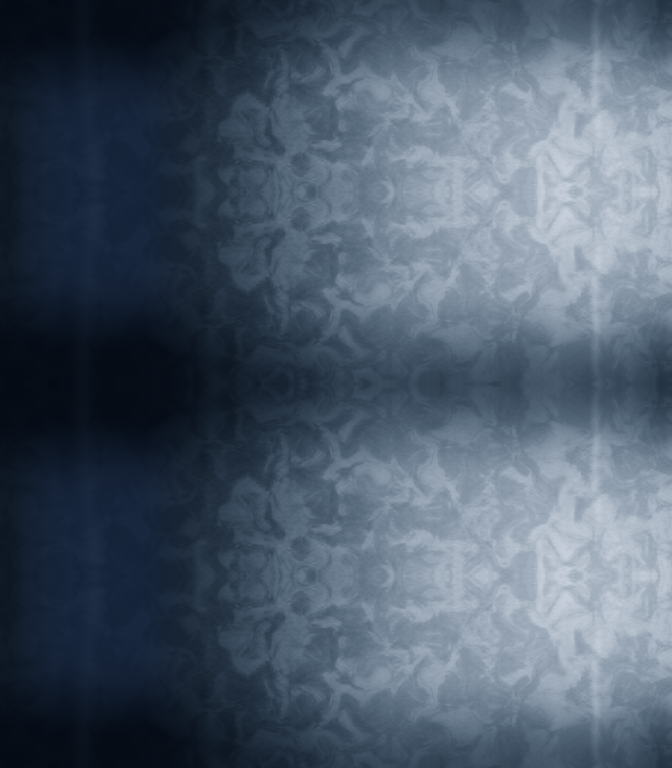
Write a WebGL 1 fragment shader that draws this background.

```glsl
precision highp float;
// Mirrored steel-blue grunge backdrop: dark left side, two pale glows at right.

uniform vec2 u_resolution;

float hash(vec2 p) {
  return fract(sin(dot(p, vec2(127.1, 311.7))) * 43758.5453);
}

float noise(vec2 p) {
  vec2 i = floor(p), f = fract(p);
  f = f * f * (3.0 - 2.0 * f);
  return mix(mix(hash(i), hash(i + vec2(1.0, 0.0)), f.x),
             mix(hash(i + vec2(0.0, 1.0)), hash(i + 1.0), f.x), f.y);
}

float fbm(vec2 p) {
  float sum = 0.0, amp = 0.5;
  for (int i = 0; i < 5; i++) {
    sum += amp * noise(p);
    p = mat2(1.6, 1.2, -1.2, 1.6) * p + 7.3;
    amp *= 0.56;
  }
  return sum / 1.07;
}

// Soft vertical stripe centred on x = 0
float stripe(float x, float width) {
  return exp(-x * x / (width * width));
}

void main() {
  vec2 uv = gl_FragCoord.xy / u_resolution;
  float x = uv.x;

  // Two tiles, each folded about its middle: v is 0 there and 1 at the seams
  float v = abs(fract(uv.y * 2.0) - 0.5) * 2.0;
  vec2 q = vec2(x * 0.875, v * 0.25);

  // Broad light: lit middle of the tile fading into the dark seam
  float cloud = fbm(q * 9.0 + 3.0) - 0.5;
  float right = smoothstep(0.15, 0.6, x);
  float lit = 0.105 * mix(0.55, 1.0, smoothstep(0.0, 0.09, x))
            + 0.45 * smoothstep(0.22, 0.7, x + cloud * 0.08);
  float seam = 0.02 + 0.17 * smoothstep(0.2, 0.62, x)
             + 0.04 * stripe(x - 0.84, 0.12) - 0.03 * smoothstep(0.9, 1.0, x);
  float fade = smoothstep(mix(0.32, 0.43, right), mix(0.88, 1.07, right),
                          v + cloud * 0.1 + 0.06 * smoothstep(0.88, 1.0, x));
  float light = mix(lit, seam, fade);

  // Hot spot
  vec2 d = (vec2(x, v) - vec2(0.86, 0.0)) / vec2(0.16, 0.48);
  light += 0.19 * exp(-dot(d, d)) * (1.0 + cloud);

  // Warped blotches, fine grain and brushed streaks
  vec2 warp = vec2(noise(q * 38.0), noise(q * 38.0 + 19.0)) - 0.5;
  float blotch = fbm(q * 46.0 + warp * 1.6) - 0.5;
  float patches = smoothstep(-0.09, 0.13, blotch) - 0.5;
  float grain = noise(q * vec2(260.0, 420.0)) - 0.5;
  float streak = noise(vec2(x * 65.0, v * 3.0)) - 0.5;
  float strength = mix(0.12, 1.0, smoothstep(0.2, 0.48, x)) * (1.0 - 0.65 * fade);
  light += strength * (0.16 * blotch + 0.055 * patches + 0.035 * grain);
  light += streak * right * mix(0.012, 0.04, smoothstep(0.7, 1.0, v));

  // Pale scratch at right, faint curved folds at left
  float waver = (noise(vec2(v * 7.0, 4.0)) - 0.5) * 0.008;
  light += 0.09 * stripe(x - 0.889 - waver, 0.007)
         * smoothstep(0.15, 0.55, v) * (1.0 - 0.5 * smoothstep(0.75, 1.0, v));
  float bend = 0.018 * smoothstep(0.0, 0.6, v);
  light += 0.014 * stripe(x - 0.142 + bend, 0.013);
  light += 0.018 * smoothstep(0.284, 0.296, x - bend)
         * (1.0 - smoothstep(0.3, 0.38, x)) * (1.0 - 0.6 * fade);
  light = clamp(light, 0.015, 0.9);

  // Steel tint, bluer in the left band
  float tint = light * (1.0 - light) * (1.0 - light);
  vec3 color = light + vec3(0.0, 0.02, 0.055) + vec3(0.0, 0.35, 0.6) * tint;
  float blue = smoothstep(0.0, 0.1, x) * (1.0 - smoothstep(0.2, 0.3, x));
  color += vec3(-0.015, -0.008, 0.025) * blue * (1.0 - fade);
  gl_FragColor = vec4(color, 1.0);
}
```
